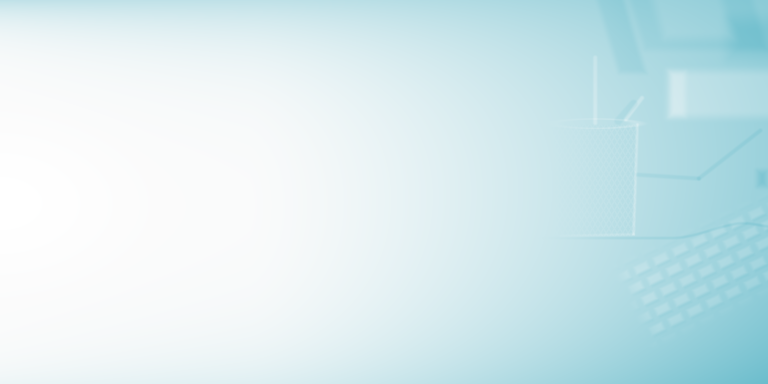
A Shadertoy shader for this background:

```glsl
// Pale teal backdrop: a white glow at left fading into a faint desk scene at right.

// Distance from p to the segment a-b
float segment(vec2 p, vec2 a, vec2 b) {
    vec2 pa = p - a, ba = b - a;
    return length(pa - ba * clamp(dot(pa, ba) / dot(ba, ba), 0.0, 1.0));
}

// Coverage of a box with blurred edges
float softBox(vec2 p, vec2 centre, vec2 halfSize, float blur) {
    vec2 d = abs(p - centre) - halfSize;
    float dist = length(max(d, 0.0)) + min(max(d.x, d.y), 0.0);
    return 1.0 - smoothstep(-blur, blur, dist);
}

// Coverage of a soft stroke
float stroke(float dist, float width) {
    float aa = 1.0 / iResolution.y;
    return 1.0 - smoothstep(max(width - aa, 0.0), width + aa + 0.002, dist);
}

// Depth of the teal wash: 0 is white, 1 is full teal
float wash(vec2 p) {
    float side = 0.6 * pow(clamp((p.x - 0.65) / 1.35, 0.0, 1.0), 1.4);
    float top = 0.42 * exp((p.y - 1.0) / (0.06 + 0.09 * p.x));
    float bottom = (0.1 + 0.15 * p.x) * exp(-p.y / (0.06 + 0.1 * p.x));
    return 1.0 - (1.0 - side) * (1.0 - top) + bottom;
}

// Screen, pale box and notebook, out of focus
float backObjects(vec2 p) {
    vec2 leaning = vec2(p.x + 0.3 * (p.y - 1.0), p.y);
    float shade = 0.12 * softBox(leaning, vec2(1.59, 0.93), vec2(0.035, 0.12), 0.012);
    shade += 0.08 * softBox(leaning, vec2(1.8, 0.97), vec2(0.16, 0.1), 0.015);
    shade -= 0.1 * softBox(leaning, vec2(1.79, 0.96), vec2(0.09, 0.06), 0.02);
    shade += 0.14 * softBox(p, vec2(1.97, 0.9), vec2(0.07, 0.05), 0.035);
    shade -= 0.16 * softBox(p, vec2(1.88, 0.755), vec2(0.14, 0.06), 0.018);
    shade -= 0.1 * softBox(p, vec2(1.765, 0.755), vec2(0.02, 0.06), 0.012);
    // Notebook edge and the plant-like clump
    shade += 0.1 * stroke(segment(p, vec2(1.66, 0.545), vec2(1.82, 0.535)), 0.004);
    shade += 0.1 * stroke(segment(p, vec2(1.82, 0.535), vec2(1.98, 0.66)), 0.004);
    shade += 0.2 * softBox(p, vec2(1.985, 0.535), vec2(0.012, 0.02), 0.014);
    return shade;
}

// Mesh pencil cup with a pencil and a pen
float pencilCup(vec2 p) {
    float taper = 0.11 - 0.02 * (0.68 - p.y);
    float body = softBox(vec2((p.x - 1.55) * 0.11 / taper, p.y),
                         vec2(0.0, 0.53), vec2(0.11, 0.145), 0.004);
    vec2 weave = abs(fract(vec2(p.x + 0.6 * p.y, p.x - 0.6 * p.y) * 70.0) - 0.5);
    float mesh = smoothstep(0.25, 0.45, max(weave.x, weave.y));
    float shade = body * (0.025 - 0.04 * mesh);
    // Rim, right wall and foot
    float rim = abs(length((p - vec2(1.55, 0.678)) * vec2(1.0, 9.0)) - 0.11) / 5.0;
    shade -= 0.1 * stroke(rim, 0.002);
    shade -= 0.13 * stroke(segment(p, vec2(1.66, 0.675), vec2(1.65, 0.39)), 0.002);
    shade -= 0.08 * stroke(segment(p, vec2(1.46, 0.385), vec2(1.65, 0.39)), 0.002);
    // Pencil and tilted pen
    shade -= 0.17 * stroke(segment(p, vec2(1.55, 0.68), vec2(1.55, 0.85)), 0.004);
    shade += 0.08 * stroke(segment(p, vec2(1.61, 0.685), vec2(1.65, 0.73)), 0.009);
    shade -= 0.14 * stroke(segment(p, vec2(1.63, 0.69), vec2(1.672, 0.745)), 0.004);
    return shade;
}

// Keyboard rows in perspective-like tilt, and the cable behind them
float keyboard(vec2 p) {
    vec2 q = mat2(0.9, -0.43, 0.43, 0.9) * (p - vec2(1.79, 0.29));
    float area = softBox(q, vec2(0.07, -0.02), vec2(0.22, 0.1), 0.03);
    vec2 grid = q / vec2(0.055, 0.04);
    grid.x += 0.35 * floor(grid.y);
    vec2 cell = fract(grid) - 0.5;
    float key = softBox(cell, vec2(0.0, 0.08), vec2(0.33, 0.25), 0.12);
    float under = softBox(cell, vec2(0.05, -0.32), vec2(0.33, 0.06), 0.12);
    float shade = area * (0.06 * under - 0.11 * key);
    float bend = 0.38 + 0.04 * smoothstep(1.75, 1.95, p.x) - 0.015 * smoothstep(1.92, 2.05, p.x);
    shade += 0.12 * stroke(abs(p.y - bend), 0.002);
    return shade;
}

void mainImage(out vec4 fragColor, in vec2 fragCoord) {
    // Canvas is 2 wide and 1 high
    vec2 p = fragCoord / iResolution.xy * vec2(2.0, 1.0);

    float depth = wash(p);
    float reveal = smoothstep(1.38, 1.66, p.x);
    depth += reveal * (backObjects(p) + pencilCup(p) + keyboard(p));

    vec3 white = vec3(0.985, 0.985, 0.985);
    vec3 teal = vec3(0.42, 0.74, 0.80);
    vec3 colour = mix(white, teal, clamp(depth, 0.0, 1.1));

    // Bright core of the glow
    colour += 0.015 * (1.0 - smoothstep(0.0, 0.5, length((p - vec2(0.0, 0.47)) * vec2(1.0, 1.6))));
    fragColor = vec4(colour, 1.0);
}
```
